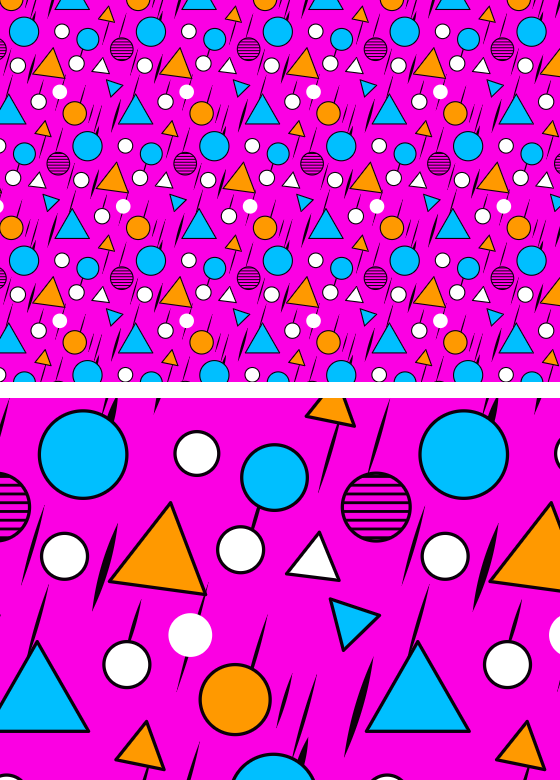
Top: the whole. Bottom: its middle third, enlarged.
Write a WebGL 1 fragment shader that draws this pattern.

```glsl
precision highp float;
// Party confetti: outlined discs and triangles over slanted black spears on magenta.
// Each shape is a distance function folded into one brick-lattice cell, where
// every row slides sideways by half a cell; shapes are painted back to front.

uniform vec2 u_resolution;

// Lengths are in design units: the canvas is CANVAS_WIDTH units across.
const float CANVAS_WIDTH = 768.0;
const vec2 CELL = vec2(174.0, 157.0);
const float ROW_SHIFT = 87.0;

const float OUTLINE = 0.75;        // half width of shape outlines
const float STRIPE_PITCH = 4.0;
const float STRIPE_HALF = 0.65;
const float THIN = 0.85;           // half widths of the spears
const float THICK = 1.8;
const vec2 SPEAR_DIR = vec2(-0.28, 0.96);

const vec3 MAGENTA = vec3(0.985, 0.0, 0.89);
const vec3 BLUE = vec3(0.0, 0.75, 1.0);
const vec3 ORANGE = vec3(1.0, 0.6, 0.0);
const vec3 WHITE = vec3(1.0);
const vec3 INK = vec3(0.04, 0.0, 0.04);

vec2 pos;      // current point, y running down from the top
float pixel;   // size of one pixel in design units
vec3 color;

// Offset from the nearest lattice copy of a centre.
vec2 fold(vec2 center) {
  vec2 d = pos - center;
  float row = floor(d.y / CELL.y + 0.5);
  d -= row * vec2(ROW_SHIFT, CELL.y);
  d.x = mod(d.x + 0.5 * CELL.x, CELL.x) - 0.5 * CELL.x;
  return d;
}

float coverage(float dist) {
  return clamp(0.5 - dist / pixel, 0.0, 1.0);
}

void paint(float dist, vec3 fill) {
  color = mix(color, fill, coverage(dist));
}

void paintOutlined(float dist, vec3 fill) {
  paint(dist, fill);
  paint(abs(dist) - OUTLINE, INK);
}

float circleDist(vec2 center, float radius) {
  return length(fold(center)) - radius;
}

void disc(vec2 center, float radius, vec3 fill) {
  paintOutlined(circleDist(center, radius), fill);
}

void stripedDisc(vec2 center, float radius) {
  float dist = circleDist(center, radius);
  float stripe = abs(mod(fold(center).y, STRIPE_PITCH) - 0.5 * STRIPE_PITCH);
  paintOutlined(dist, MAGENTA);
  paint(max(dist, stripe - STRIPE_HALF), INK);
}

// Squared distance to an edge, and the signed side of it.
vec2 edgeDist(vec2 p, vec2 a, vec2 b, float winding) {
  vec2 e = b - a;
  vec2 v = p - a;
  vec2 q = v - e * clamp(dot(v, e) / dot(e, e), 0.0, 1.0);
  return vec2(dot(q, q), winding * (v.x * e.y - v.y * e.x));
}

void triangle(vec2 a, vec2 b, vec2 c, vec3 fill) {
  vec2 mid = (a + b + c) / 3.0;
  vec2 p = fold(mid) + mid;
  float winding = sign((b.x - a.x) * (a.y - c.y) - (b.y - a.y) * (a.x - c.x));
  vec2 d = min(edgeDist(p, a, b, winding),
           min(edgeDist(p, b, c, winding), edgeDist(p, c, a, winding)));
  paintOutlined(-sqrt(d.x) * sign(d.y), fill);
}

// Slanted stroke that tapers to a point at both ends.
void spear(vec2 center, float halfLength, float halfWidth) {
  vec2 d = fold(center);
  float along = dot(d, SPEAR_DIR);
  float across = abs(d.x * SPEAR_DIR.y - d.y * SPEAR_DIR.x);
  float t = along / halfLength;
  paint(max(across - halfWidth * (1.0 - t * t), abs(along) - halfLength), INK);
}

void main() {
  pixel = CANVAS_WIDTH / u_resolution.x;
  pos = vec2(gl_FragCoord.x, u_resolution.y - gl_FragCoord.y) * pixel;
  color = MAGENTA;

  // Spears behind everything
  spear(vec2(45.0, 29.0), 14.0, THICK);
  spear(vec2(43.0, 95.0), 21.0, THICK);
  spear(vec2(159.0, 159.0), 24.0, THICK);
  spear(vec2(168.0, 36.0), 19.0, THIN);
  spear(vec2(10.0, 85.0), 19.0, THIN);
  spear(vec2(12.0, 121.0), 19.0, THIN);
  spear(vec2(112.0, 72.0), 14.0, THIN);
  spear(vec2(56.0, 122.0), 13.0, THIN);
  spear(vec2(83.0, 127.0), 26.0, THIN);
  spear(vec2(112.0, 135.0), 19.0, THIN);
  spear(vec2(125.0, 156.0), 13.0, THIN);
  spear(vec2(134.0, 164.0), 21.0, THIN);
  spear(vec2(146.0, 42.0), 20.0, THIN);

  // Discs
  disc(vec2(33.0, 43.5), 20.0, BLUE);
  disc(vec2(120.5, 54.0), 15.0, BLUE);
  disc(vec2(102.5, 155.5), 16.0, ORANGE);
  disc(vec2(85.0, 43.0), 10.0, WHITE);
  disc(vec2(24.5, 90.0), 10.5, WHITE);
  disc(vec2(105.0, 87.0), 10.5, WHITE);
  disc(vec2(53.0, 139.5), 10.5, WHITE);
  paint(circleDist(vec2(82.0, 126.0), 10.0), WHITE);
  stripedDisc(vec2(167.0, 67.5), 15.5);

  // Triangles
  triangle(vec2(12.0, 129.0), vec2(35.5, 170.0), vec2(-11.5, 170.0), BLUE);
  triangle(vec2(146.0, 109.5), vec2(168.5, 117.0), vec2(152.0, 133.0), BLUE);
  triangle(vec2(73.0, 65.5), vec2(89.0, 107.5), vec2(45.0, 101.5), ORANGE);
  triangle(vec2(62.0, 165.5), vec2(70.0, 187.5), vec2(48.0, 183.0), ORANGE);
  triangle(vec2(141.0, 79.0), vec2(150.0, 101.0), vec2(126.0, 98.0), WHITE);

  gl_FragColor = vec4(color, 1.0);
}
```
